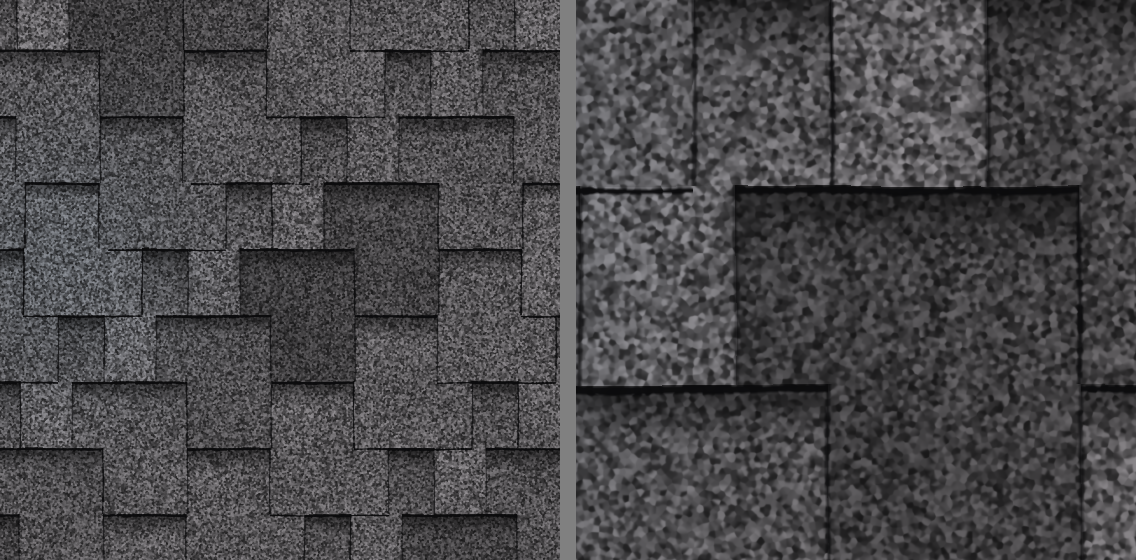
Left, the full canvas; right, a detail of the centre.
A Shadertoy shader for this texture:

```glsl
#define ROW_HEIGHT 0.1185
#define ROW_OFFSET 0.0299
#define PERIOD 0.8887
#define FIRST_SLOT 0.8372
#define ROW_SHIFT 0.1497
#define JOG 0.0156
#define JOG_ROW 3.0
#define SEAM_HALF_WIDTH 0.0013
#define LAP_HALF_WIDTH 0.0020
#define LINE_SOFTNESS 0.0011
#define GRAIN_CELLS 320.0
#define GRAIN_CONTRAST 1.25

const vec3 SLATE = vec3(1.01, 0.985, 1.01);
const vec3 COOL_SLATE = vec3(0.97, 1.0, 1.05);
const vec3 GAP_COLOR = vec3(0.04, 0.04, 0.046);

// Left edges of one course: slot, tab, elbow top, elbow foot, boot top, boot foot
const float EDGES[7] = float[7](0.0, 0.082, 0.1745, 0.379, 0.530, 0.677, PERIOD);

float hash(vec2 p) {
    vec3 q = fract(vec3(p.xyx) * vec3(0.1031, 0.1030, 0.0973));
    q += dot(q, q.yzx + 33.33);
    return fract((q.x + q.y) * q.z);
}

// Softly blended cellular noise: every granule has its own brightness
float granules(vec2 p) {
    vec2 cell = floor(p);
    float sum = 0.0, weight = 0.0;
    for (int j = -1; j <= 1; j++)
    for (int i = -1; i <= 1; i++) {
        vec2 id = cell + vec2(i, j);
        vec2 center = id + vec2(hash(id + 17.0), hash(id + 71.0));
        vec2 delta = p - center;
        float w = exp(-4.5 * dot(delta, delta));
        sum += w * hash(id + 131.0);
        weight += w;
    }
    return sum / weight;
}

// Soft-sided line
float line(float dist, float halfWidth, float pixel) {
    float soft = max(LINE_SOFTNESS, 0.6 * pixel);
    return 1.0 - smoothstep(halfWidth - soft, halfWidth + soft, dist);
}

// Brightness of a piece; feet share the piece begun one row above
float pieceTone(int kind, float row, float chain, float depth) {
    bool foot = kind == 3 || kind == 5;
    float start = foot ? row - 1.0 : row;
    float shape = float(foot ? kind - 1 : kind);
    float jitter = 0.035 * (hash(vec2(start + 20.0, chain * 7.0 + shape + 40.0)) - 0.5);
    if (kind == 0) return mix(0.27, 0.33, depth) + jitter;
    if (kind == 1) return 0.35 + jitter;
    if (kind < 4) return 0.295 + 0.045 * cos(1.428 * (start - 1.6)) + jitter;
    return 0.34 + jitter;
}

void mainImage(out vec4 fragColor, in vec2 fragCoord) {
    float pixel = 1.0 / iResolution.y;
    vec2 uv = fragCoord * pixel;
    vec2 p = vec2(uv.x, 1.0 - uv.y);
    float grain = granules(p * GRAIN_CELLS) - 0.5;

    // Nearly straight cuts, roughened by the granules
    vec2 warped = p + 0.0005 * vec2(sin(p.y * 47.0 + 2.0 * sin(p.x * 9.0)),
                                    sin(p.x * 31.0) + 0.5 * sin(p.x * 83.0 + p.y * 11.0));

    // Staggered courses, counted from the top
    float v = (warped.y + ROW_OFFSET) / ROW_HEIGHT;
    float row = floor(v);
    float depth = fract(v);
    float below = depth * ROW_HEIGHT;
    float u = warped.x - FIRST_SLOT + ROW_SHIFT * row - JOG * step(JOG_ROW, row);
    float chain = floor(u / PERIOD);
    float s = u - chain * PERIOD;

    // Piece under this point and its nearest side seam
    int kind = 0, seamId = 0;
    float seamDist = 1.0;
    for (int i = 0; i < 7; i++) {
        float edge = EDGES[i];
        if (i == 5 && row == JOG_ROW) edge -= JOG;
        if (i < 6 && s >= edge) kind = i;
        float d = abs(s - edge);
        if (d < seamDist) { seamDist = d; seamId = i % 6; }
    }

    float tone = pieceTone(kind, row, chain, depth);
    tone += 0.007 * (sin(p.x * 17.0 + 3.0 * sin(p.y * 8.0)) + sin(p.y * 29.0 - p.x * 13.0));

    // Shadow cast on pieces that emerge from under the course above
    bool emerging = kind == 0 || kind == 2 || kind == 4;
    float reach = 0.035 + 0.015 * hash(vec2(row + 9.0, float(kind) + 3.0));
    if (emerging) tone *= mix(0.54, 1.0, smoothstep(0.0, reach, below));
    tone *= 1.0 - 0.12 * exp(-seamDist / 0.003);

    // Mineral granules and a cool patch
    float cool = exp(-14.0 * dot(p - vec2(0.1, 0.46), p - vec2(0.1, 0.46)));
    vec3 color = tone * (1.0 + GRAIN_CONTRAST * grain) * mix(SLATE, COOL_SLATE, cool);

    // Side seams, worn unevenly along their length
    float seamStrength = mix(0.6, 0.95, hash(vec2(row + 5.0, float(seamId) + 11.0)));
    seamStrength *= 0.9 + 0.1 * sin(p.y * 190.0 + 4.0 * sin(p.y * 67.0 + p.x * 20.0));
    if (seamId == 2) seamStrength *= 0.6;
    float seamWidth = SEAM_HALF_WIDTH - 0.0012 * grain;
    color = mix(color, GAP_COLOR, seamStrength * line(seamDist, seamWidth, pixel));

    // Lap line wherever a piece above ends over this one
    bool lapped = emerging || (kind == 1 && s < ROW_SHIFT)
                           || (kind == 5 && s > EDGES[5] + ROW_SHIFT);
    float lapWidth = LAP_HALF_WIDTH * (emerging ? 1.1 : 0.75) - 0.0012 * grain;
    lapWidth += 0.0004 * sin(p.x * 71.0 + 3.0 * sin(p.x * 29.0 + row));
    if (lapped) color = mix(color, GAP_COLOR, 0.95 * line(abs(below - 0.0027), lapWidth, pixel));

    fragColor = vec4(clamp(color, 0.0, 1.0), 1.0);
}
```
